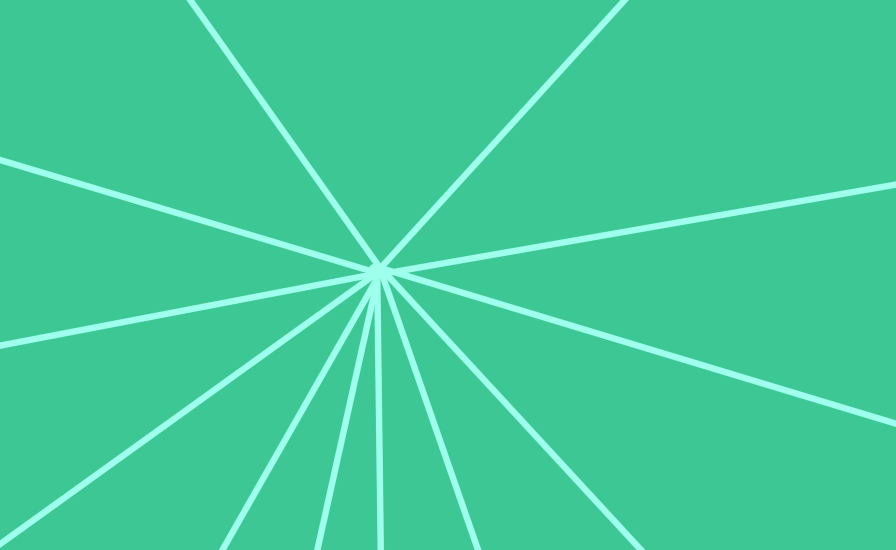
Reproduce this background procedurally as a Shadertoy shader.

```glsl
// Pale mint rays fanning out of an off-centre hub over a flat green field.

// Distance to a ray that leaves the hub at an angle, shifted sideways by offset.
float rayDistance(vec2 p, float angle, float offset) {
    vec2 dir = vec2(cos(angle), sin(angle));
    float along = dot(p, dir);
    float across = dot(p, vec2(-dir.y, dir.x)) - offset;
    return length(vec2(min(along, 0.0), across));
}

void mainImage(out vec4 fragColor, in vec2 fragCoord) {
    // Height spans 0 to 1, measured from the hub
    vec2 p = fragCoord / iResolution.y - vec2(0.689, 0.5064);
    float pixel = 1.0 / iResolution.y;

    // Each ray: angle in radians, sideways offset from the hub
    vec2 rays[12] = vec2[12](
        vec2(0.1723, -0.0055), vec2(0.832, 0.002),
        vec2(2.187, -0.0053), vec2(2.8505, 0.0035),
        vec2(-2.9529, 0.0032), vec2(-2.5182, 0.0003),
        vec2(-2.0888, 0.0035), vec2(-1.7893, 0.0004),
        vec2(-1.558, -0.0032), vec2(-1.2358, 0.0037),
        vec2(-0.8254, 0.0067), vec2(-0.2933, 0.0069));

    // Hub disc joined with all rays
    float d = length(p + vec2(0.005, 0.0)) - 0.015;
    for (int i = 0; i < 12; i++) {
        d = min(d, rayDistance(p, rays[i].x, rays[i].y) - 0.0058);
    }

    // Smooth-edged colouring
    vec3 green = vec3(0.24, 0.78, 0.58);
    vec3 mint = vec3(0.62, 1.0, 0.93);
    float coverage = 1.0 - smoothstep(-0.7 * pixel, 0.7 * pixel, d);
    fragColor = vec4(mix(green, mint, coverage), 1.0);
}
```
